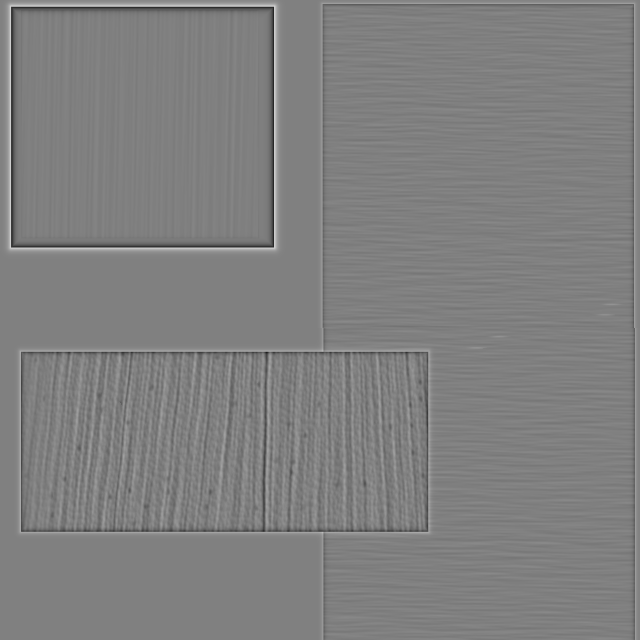
Give the GLSL for this texture map, as a WebGL 2 fragment shader.

```glsl
#version 300 es
precision highp float;
uniform vec2 u_resolution;
out vec4 fragColor;

const float MID_GREY = 0.5;

float hash(vec2 p) {
    return fract(sin(dot(p, vec2(127.1, 311.7))) * 43758.5);
}

// Cellular noise: x = distance to nearest seed, y = id of its cell
vec2 cellular(vec2 p) {
    vec2 cell = floor(p);
    vec2 best = vec2(8.0, 0.0);
    for (int j = -1; j <= 1; j++) {
        for (int i = -1; i <= 1; i++) {
            vec2 c = cell + vec2(i, j);
            vec2 seed = c + vec2(hash(c), hash(c + 19.3));
            float d = distance(p, seed);
            if (d < best.x) best = vec2(d, hash(c + 7.7));
        }
    }
    return best;
}

// Embossed cells: zero on average, strongest on slopes along the step
float emboss(vec2 p, vec2 stride) {
    return cellular(p + stride).x - cellular(p - stride).x;
}

// Irregular ridges across x that wander slowly along y
float ridges(vec2 p, float freq) {
    float sum = 0.0;
    float amp = 0.42;
    for (int i = 0; i < 5; i++) {
        float k = float(i);
        float wander = 0.7 * sin(p.y * 6.0 + k * 2.1 + p.x * 23.0);
        sum += amp * sin(p.x * freq + k * 1.7 + wander);
        freq *= 1.31;
    }
    return sum;
}

// Signed distance to a box given by its lower left and upper right corners
float boxDistance(vec2 p, vec2 lo, vec2 hi) {
    vec2 q = abs(p - 0.5 * (lo + hi)) - 0.5 * (hi - lo);
    return length(max(q, 0.0)) + min(max(q.x, q.y), 0.0);
}

float coverage(float d, float px) {
    return 1.0 - smoothstep(-0.5 * px, 0.5 * px, d);
}

// Lays a relief panel over base: bright halo outside, dark rim inside
float panel(float base, float d, float grain, float halo, float rim, float width, float px) {
    float outside = base + halo * exp(-max(d, 0.0) / width);
    float inside = MID_GREY + grain - rim * exp(min(d, 0.0) / width);
    return mix(outside, inside, coverage(d, px));
}

float groove(float x, float center, float width) {
    float t = (x - center) / width;
    return exp(-t * t);
}

// Fine horizontal fibres with a few bright flecks
float brushedGrain(vec2 p) {
    p.y += 0.010 * p.x + 0.0006 * sin(p.x * 27.0 + p.y * 15.0);
    float broad = emboss(p * vec2(9.0, 130.0), vec2(0.0, 0.25));
    float fine = emboss(p * vec2(15.0, 210.0) + 31.0, vec2(0.0, 0.3));
    vec2 fleck = cellular(p * vec2(20.0, 190.0) + 57.0);
    float glint = step(0.992, fleck.y) * (1.0 - smoothstep(0.0, 0.45, fleck.x));
    return 0.032 * broad + 0.034 * fine + 0.08 * glint;
}

// Deep, leaning wood grain with rough pores
float plankGrain(vec2 p) {
    float lean = mix(0.10, -0.06, smoothstep(0.36, 0.64, p.x));
    lean *= 1.0 - 0.8 * groove(p.x, 0.41, 0.04);
    vec2 q = vec2(p.x - lean * (p.y - 0.31), p.y);
    q.x += 0.0005 * sin(p.y * 46.0 + p.x * 21.0);
    float fibre = emboss(q * vec2(85.0, 5.0), vec2(0.25, 0.0));
    float pores = emboss(p * vec2(170.0, 110.0), vec2(0.25, 0.15));
    vec2 knot = cellular(q * vec2(60.0, 40.0));
    float pits = step(0.9, knot.y) * (1.0 - smoothstep(0.0, 0.3, knot.x));
    float tone = 0.040 * ridges(q, 330.0) + 0.085 * fibre + 0.065 * pores - 0.10 * pits;
    tone -= 0.15 * (groove(q.x, 0.414, 0.0018) + 0.6 * groove(q.x, 0.191, 0.0016));
    tone += 0.09 * (groove(q.x, 0.418, 0.0018) + 0.6 * groove(q.x, 0.195, 0.0016));
    return tone * mix(0.5, 1.0, smoothstep(0.04, 0.13, p.x));
}

// Faint upright grain
float veneerGrain(vec2 p) {
    p.x -= 0.018 * (p.y - 0.8);
    float fibre = emboss(p * vec2(120.0, 2.5) + 11.0, vec2(0.25, 0.0));
    return 0.007 * ridges(p, 380.0) + 0.020 * fibre;
}

void main() {
    vec2 p = gl_FragCoord.xy / u_resolution;
    float px = 1.0 / min(u_resolution.x, u_resolution.y);
    float tone = MID_GREY;

    // Tall brushed sheet, stepped sideways at its seam
    float seam = 0.487;
    float shift = 0.0014 * (1.0 - step(seam, p.y));
    float sheet = boxDistance(p, vec2(0.504 + shift, -0.1), vec2(0.9905 + shift, 0.9935));
    float seamLine = 0.025 * groove(p.y, seam + 0.0025, 0.0012);
    tone = panel(tone, sheet, brushedGrain(p) - seamLine, 0.17, 0.17, 0.0024, px);

    // Wide wooden plank
    float plank = boxDistance(p, vec2(0.0326, 0.1693), vec2(0.6693, 0.4505));
    tone = panel(tone, plank, plankGrain(p), 0.22, 0.30, 0.0028, px);

    // Framed veneer square
    float frame = boxDistance(p, vec2(0.0176, 0.6133), vec2(0.4284, 0.9896));
    float inset = boxDistance(p, vec2(0.0326, 0.6276), vec2(0.405, 0.984));
    float insetRim = 0.04 * exp(min(inset, 0.0) / 0.0014);
    float veneer = coverage(inset, px) * (veneerGrain(p) - insetRim);
    tone = panel(tone, frame, veneer, 0.42, 0.46, 0.0038, px);

    fragColor = vec4(vec3(clamp(tone, 0.0, 1.0)), 1.0);
}
```
